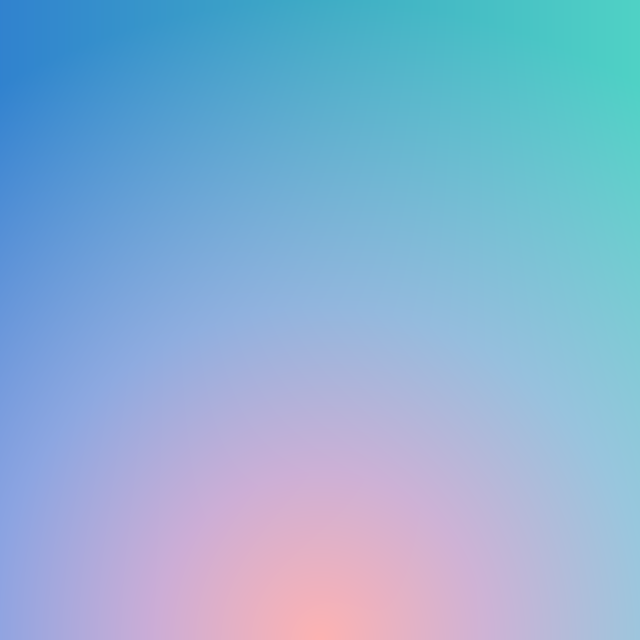
A Shadertoy shader for this background:

```glsl
// A soft dawn backdrop: a horizontal blue-to-teal sweep, with a round glow
// rising from the bottom centre. The glow runs through four colour stops,
// blended with premultiplied alpha so that it fades cleanly into the sweep.

// Horizontal sweep
const vec3 SWEEP_LEFT  = vec3(0.190, 0.510, 0.810);
const vec3 SWEEP_MID   = vec3(0.245, 0.672, 0.772);
const vec3 SWEEP_RIGHT = vec3(0.310, 0.822, 0.774);

// Glow stops: colour and opacity, from the core outward
const vec4 GLOW_CORE  = vec4(0.996, 0.698, 0.698, 1.00);
const vec4 GLOW_INNER = vec4(0.902, 0.692, 0.848, 0.85);
const vec4 GLOW_OUTER = vec4(0.839, 0.745, 0.945, 0.55);

// Glow placement, in canvas units
const vec2  GLOW_CENTRE  = vec2(0.5, 0.0);
const float INNER_RADIUS = 0.26;
const float OUTER_RADIUS = 0.52;
const float FADE_RADIUS  = 1.00;

// Position of x between two bounds, clamped to 0..1
float ramp(float from, float to, float x) {
    return clamp((x - from) / (to - from), 0.0, 1.0);
}

vec4 premultiply(vec4 c) {
    return vec4(c.rgb * c.a, c.a);
}

vec3 sweepColour(float x) {
    vec3 colour = mix(SWEEP_LEFT, SWEEP_MID, ramp(0.0, 0.5, x));
    return mix(colour, SWEEP_RIGHT, ramp(0.5, 1.0, x));
}

// Premultiplied glow at a distance from its centre
vec4 glowColour(float dist) {
    vec4 glow = mix(premultiply(GLOW_CORE), premultiply(GLOW_INNER),
                    ramp(0.0, INNER_RADIUS, dist));
    glow = mix(glow, premultiply(GLOW_OUTER),
               ramp(INNER_RADIUS, OUTER_RADIUS, dist));
    return glow * (1.0 - ramp(OUTER_RADIUS, FADE_RADIUS, dist));
}

void mainImage(out vec4 fragColor, in vec2 fragCoord) {
    vec2 uv = fragCoord / iResolution.xy;

    // Lay the glow over the sweep
    vec4 glow = glowColour(distance(uv, GLOW_CENTRE));
    vec3 colour = glow.rgb + sweepColour(uv.x) * (1.0 - glow.a);

    fragColor = vec4(colour, 1.0);
}
```
